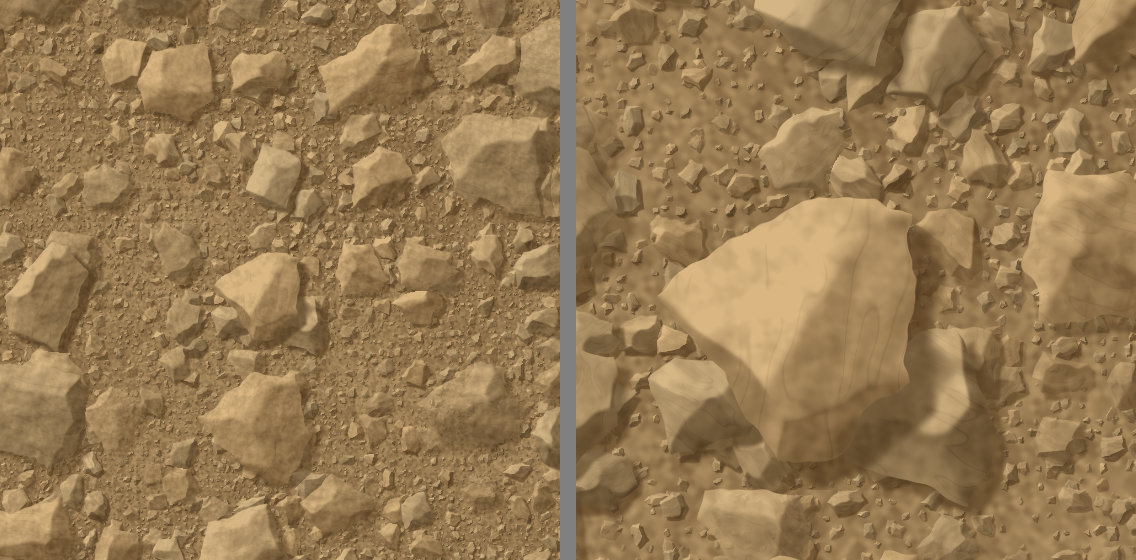
Left, the full canvas; right, a detail of the centre.
A Shadertoy shader for this texture:

```glsl
// Dusty ochre desert ground strewn with angular, half-buried rocks and gravel.

const vec3 SHADE_COLOR = vec3(0.34, 0.245, 0.13);
const vec3 SUNLIT_COLOR = vec3(0.81, 0.68, 0.485);
const vec3 GRAY_SHIFT = vec3(-0.03, -0.002, 0.018);
const vec3 SUN = vec3(-0.51, 0.62, 0.6);
const int FACETS = 6;
const int LAYERS = 6;

float hash(vec2 p) {
    return fract(sin(dot(p, vec2(127.1, 311.7))) * 43758.5453);
}

float noise(vec2 p) {
    vec2 i = floor(p), f = fract(p);
    f = f * f * (3.0 - 2.0 * f);
    return mix(mix(hash(i), hash(i + vec2(1, 0)), f.x),
               mix(hash(i + vec2(0, 1)), hash(i + vec2(1, 1)), f.x), f.y);
}

float fbm(vec2 p) {
    float sum = 0.0, amp = 0.55;
    for (int i = 0; i < 3; i++) {
        sum += amp * noise(p);
        p = mat2(1.6, 1.2, -1.2, 1.6) * p + 7.3;
        amp *= 0.5;
    }
    return sum;
}

// Slope of a noise surface towards the sun
float relief(vec2 p) {
    return fbm(p) - fbm(p + normalize(SUN.xy) * 0.3);
}

// Faceted stone of about unit radius: outline distance, shadow distance, light
vec3 stone(vec2 p, vec2 id, vec2 axis, float aspect) {
    vec2 shadowShift = vec2(0.17, -0.16);
    vec2 side = vec2(-axis.y, axis.x);
    float outline = -1e3, shadow = -1e3;

    // Tilted top plane, then sloping sides; the lowest plane wins
    vec2 tilt = 0.8 * (vec2(hash(id + 3.1), hash(id + 5.7)) - 0.5);
    float top = mix(0.2, 0.55, hash(id + 8.3)) + dot(p, tilt);
    float total = exp(-55.0 * clamp(top, -0.5, 1.4));
    float light = total * dot(normalize(vec3(-tilt, 1.0)), SUN);
    for (int i = 0; i < FACETS; i++) {
        float h = hash(id + float(i) * vec2(1.37, 2.91));
        float angle = (float(i) + 0.8 * h) * 6.2832 / float(FACETS);
        vec2 n = vec2(cos(angle), sin(angle));
        float reach = length(vec2(dot(n, axis), aspect * dot(n, side)));
        float d = dot(p, n) - reach * mix(0.65, 1.0, fract(h * 13.7));
        float slope = mix(0.4, 2.0, fract(h * 37.3));
        outline = max(outline, d);
        shadow = max(shadow, d - dot(shadowShift, n));
        float weight = exp(-55.0 * clamp(-d * slope, -0.5, 1.4));
        light += weight * dot(normalize(vec3(n * slope, 1.0)), SUN);
        total += weight;
    }
    return vec3(outline, shadow, max(light / total, 0.0));
}

// Lays one grid of stones over the surface, which holds tone and grayness
vec2 scatter(vec2 surface, vec2 uv, float cells, float density, vec2 sizes,
             float exposure, float bumps, float dust, float seed) {
    vec2 grid = uv * cells + seed * 3.7;
    vec2 p = vec2(9.0), id = vec2(0.0);
    float size = 1.0;

    // Pick the stone nearest in relation to its size
    for (int k = 0; k < 4; k++) {
        vec2 cell = floor(grid - 0.5) + vec2(k & 1, k >> 1);
        vec2 key = cell + seed * 17.3;
        float h = hash(key);
        float pick = fract(h * 57.0);
        float s = mix(sizes.x, sizes.y, pick * pick);
        vec2 jitter = vec2(hash(key + 31.0), hash(key + 47.0));
        vec2 q = (grid - cell - 0.25 - 0.5 * jitter) / s;
        if (h < density && dot(q, q) < dot(p, p)) {
            p = q;
            id = key;
            size = s;
        }
    }

    // Slightly rough outline and facets
    vec2 rough = p * 3.1 + id;
    p += 0.17 * (vec2(noise(rough), noise(rough + 19.0)) - 0.5);
    float turn = 6.2832 * hash(id + 67.0);
    vec2 axis = vec2(cos(turn), sin(turn));
    vec3 s = stone(p, id, axis, mix(0.45, 0.95, hash(id + 71.0)));
    s.x += 0.12 * bumps;

    // Cast shadow, darkest beside stones that stand free
    float pixel = 0.8 * cells / (size * iResolution.y);
    float soft = max(0.06, pixel);
    float buried = hash(id + 83.0);
    float shadow = 1.0 - smoothstep(-soft, soft, s.y);
    surface.x *= 1.0 - shadow * mix(0.75, 0.2, buried);

    // Layered, creased face under patches of dust
    vec2 along = vec2(dot(p, axis) * 1.6, dot(p, vec2(-axis.y, axis.x)) * 8.0);
    float strata = noise(along + id) - 0.5;
    float crease = 1.0 - smoothstep(0.0, 0.07, abs(strata));
    float tone = 0.21 + 0.87 * s.z + exposure + 0.6 * bumps;
    tone += 0.14 * (hash(id + 97.0) - 0.5) + 0.16 * strata - 0.08 * crease;
    float cover = 1.0 - smoothstep(-pixel, pixel, s.x);
    cover *= (1.0 - 0.5 * buried * dust) * mix(1.0, 0.8, buried);
    return mix(surface, vec2(tone, hash(id + 103.0)), cover);
}

void mainImage(out vec4 fragColor, in vec2 fragCoord) {
    vec2 uv = fragCoord / iResolution.y;

    // Sandy soil with soft drifts and fine grain
    float drift = fbm(uv * 6.0);
    float bumps = relief(uv * 38.0);
    float grain = noise(mat2(0.8, 0.6, -0.6, 0.8) * uv * 235.0) - 0.5;
    float dust = smoothstep(0.4, 0.65, drift);
    float tone = 0.52 + 0.3 * (drift - 0.48) + 0.26 * bumps + 0.22 * grain;
    vec2 surface = vec2(tone, 0.2);

    // Grit first, boulders last
    float cells = 105.0;
    for (int i = 0; i < LAYERS; i++) {
        float growth = float(i) / float(LAYERS - 1);
        vec2 sizes = mix(vec2(0.25, 0.52), vec2(0.32, 0.62), growth);
        surface = scatter(surface, uv, cells, mix(0.55, 0.68, growth), sizes,
                          mix(-0.06, 0.05, growth), bumps, dust, float(i + 1));
        cells *= 0.545;
    }

    // Fine surface grain over everything
    surface.x += 0.1 * grain;
    vec3 color = mix(SHADE_COLOR, SUNLIT_COLOR, clamp(surface.x, 0.0, 1.08));
    fragColor = vec4(color + GRAY_SHIFT * (surface.y - 0.3), 1.0);
}
```
